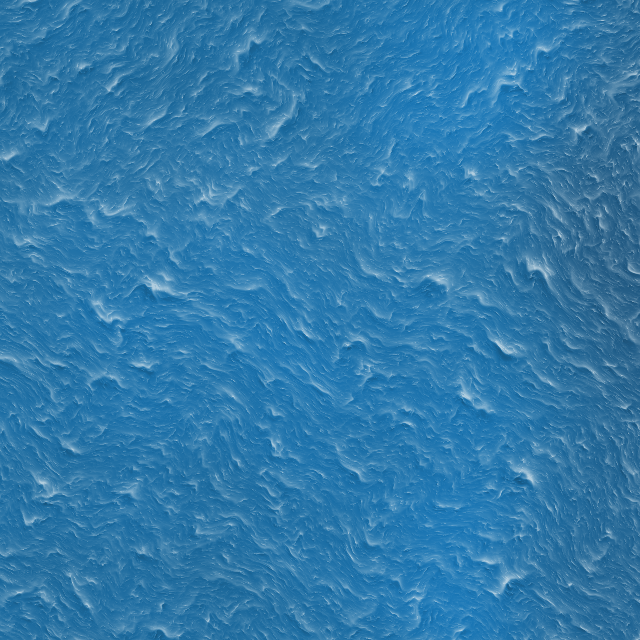
Write a Shadertoy shader that draws this texture.

```glsl
vec4 hash4(vec3 cell) {
    vec4 p = fract(cell.xyzx * vec4(0.1031, 0.1030, 0.0973, 0.1099));
    p += dot(p, p.wzxy + 33.33);
    return fract((p.xxyz + p.yzzw) * p.zywx);
}

// Layered sines that make the crest lines ragged
vec2 ruffle(vec2 p) {
    float freq = 14.0;
    for (int i = 0; i < 6; i++) {
        p += 0.22 * sin(p.yx * freq + vec2(1.7, 4.1) * float(i)) / freq;
        p = mat2(0.8, 0.6, -0.6, 0.8) * p;
        freq *= 1.75;
    }
    // Undo the six turns of the loop
    float turn = 6.0 * atan(0.6, 0.8);
    return mat2(cos(turn), -sin(turn), sin(turn), cos(turn)) * p;
}

// Crests rise to the right near the top and fall to the right below
float crestAngle(vec2 pos, vec2 rnd) {
    float rising = 0.1 + 0.8 * smoothstep(0.66, 0.86, pos.y)
                 + 0.2 * smoothstep(0.12, 0.0, pos.y);
    float falling = -0.5 - 0.25 * smoothstep(0.7, 1.0, pos.x);
    return (rnd.x < rising ? 0.62 : falling) + (rnd.y - 0.5) * 0.6;
}

// One crest: sharp front, soft back, dark trough ahead of it
float crest(vec2 q, float rnd) {
    q.y += (rnd - 0.5) * 1.2 * q.x * q.x + 0.035 * sin(q.x * 13.0 + rnd * 40.0);
    float foam = smoothstep(-0.05, 0.04, q.y) * exp(-9.0 * max(q.y, 0.0));
    float trough = exp(-60.0 * (q.y + 0.13) * (q.y + 0.13));
    return exp(-8.0 * q.x * q.x) * (foam - 0.13 * trough);
}

// Cellular layers of scattered crests, from large to fine
float waves(vec2 p) {
    float sum = 0.0, scale = 12.0;
    for (int i = 0; i < 9; i++) {
        float layer = float(i);
        vec2 offset = vec2(7.31, 3.77) * layer;
        vec2 g = p * scale + offset;
        for (int k = 0; k < 9; k++) {
            vec2 id = floor(g) + vec2(k % 3, k / 3) - 1.0;
            vec4 rnd = hash4(vec3(id + 40.0, layer * 5.0 + 3.0));
            vec2 center = id + rnd.xy;
            float a = crestAngle((center - offset) / scale, rnd.zw);
            vec2 d = g - center;
            vec2 q = vec2(cos(a) * d.x + sin(a) * d.y, cos(a) * d.y - sin(a) * d.x);
            float seed = fract(rnd.x * 17.0 + rnd.w * 31.0);
            sum += (0.12 + 0.8 * pow(seed, 5.0)) * (1.0 - 0.06 * layer) * crest(q, rnd.y);
        }
        scale *= 1.38;
    }
    return sum;
}

float glow(vec2 p, vec2 center, vec2 size) {
    vec2 d = (p - center) / size;
    return exp(-dot(d, d));
}

void mainImage(out vec4 fragColor, in vec2 fragCoord) {
    vec2 uv = fragCoord / iResolution.xy;
    vec2 p = ruffle(uv);

    // Broad light and shade of the water
    vec2 drift = uv + 0.03 * sin(uv.yx * vec2(11.0, 9.0) + vec2(0.5, 2.0));
    float lit = 0.3 + 0.75 * glow(drift, vec2(0.74, 0.9), vec2(0.2, 0.2))
              + 0.6 * glow(drift, vec2(0.74, 0.1), vec2(0.18, 0.25))
              + 0.45 * glow(drift, vec2(0.4, 0.45), vec2(0.4, 0.22));
    lit += 0.08 * sin(drift.x * 17.0 + drift.y * 23.0) * sin(drift.y * 19.0 - drift.x * 8.0);
    float shade = smoothstep(0.74, 0.98, drift.x);
    vec3 water = mix(vec3(0.11, 0.39, 0.57), vec3(0.10, 0.47, 0.72), clamp(lit, 0.0, 1.0));
    float grey = shade * (0.45 + 0.5 * glow(uv, vec2(1.0, 0.6), vec2(0.5, 0.25)));
    water = mix(water, vec3(0.13, 0.35, 0.51), grey);

    // Foam veils over darker troughs
    float wave = waves(p) * (1.0 + 0.2 * shade);
    float haze = 0.015 + 0.06 * glow(drift, vec2(0.4, 0.68), vec2(0.6, 0.13));
    float veil = wave + haze;
    water *= 1.0 + 1.2 * max(min(veil, 0.0), -0.25);
    vec3 color = mix(water, vec3(0.80, 0.87, 0.91), clamp(veil, 0.0, 0.85));
    fragColor = vec4(color, 1.0);
}
```
